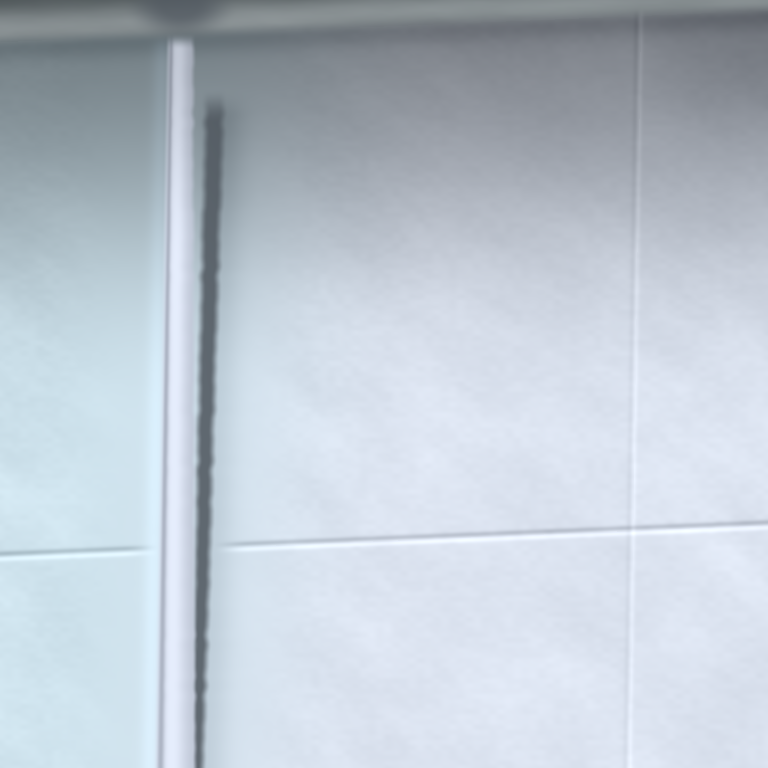
This texture is drawn by a WebGL 1 fragment shader. Its source:

```glsl
precision highp float;
// Pale brushed wall panels with fine seams, a raised vertical trim and a shaded top ledge.
uniform vec2 u_resolution;

#define PITCH vec2(0.60, 0.67)
#define SEAM_ORIGIN vec2(0.22, 0.275)
#define SEAM_SLOPE vec2(0.015, 0.041)
#define SEAM_WIDTH 0.0035
#define MOTTLE 0.075
#define COOL vec3(0.81, 0.89, 0.93)
#define PALE vec3(0.865, 0.895, 0.945)
#define LEDGE vec3(0.55, 0.58, 0.59)
#define SHADOW vec3(0.32, 0.35, 0.38)
#define TRIM vec3(0.85, 0.88, 0.94)

float hash(vec2 p) {
  p = fract(p * vec2(0.1031, 0.1130));
  p += dot(p, p.yx + 33.33);
  return fract((p.x + p.y) * p.x * 17.0);
}

float noise(vec2 p) {
  vec2 i = floor(p), f = fract(p);
  f = f * f * (3.0 - 2.0 * f);
  return mix(mix(hash(i), hash(i + vec2(1.0, 0.0)), f.x),
             mix(hash(i + vec2(0.0, 1.0)), hash(i + vec2(1.0, 1.0)), f.x), f.y);
}

float fbm(vec2 p) {
  float sum = 0.0, amp = 0.5;
  for (int i = 0; i < 5; i++) {
    sum += amp * noise(p);
    p = mat2(1.6, 1.2, -1.2, 1.6) * p + 7.3;
    amp *= 0.5;
  }
  return sum;
}

// Soft bump centred on zero
float bump(float d, float width) {
  return exp(-d * d / (width * width));
}

// Soft interval from a to b
float band(float x, float a, float b, float blur) {
  return smoothstep(a - blur, a + blur, x) * (1.0 - smoothstep(b - blur, b + blur, x));
}

// Diagonal cloudy streaks, offset per panel
float mottling(vec2 p, vec2 panel) {
  vec2 q = vec2(dot(p, vec2(0.82, -0.57)) * 8.0, dot(p, vec2(0.57, 0.82)) * 17.0);
  return fbm(q + panel * 13.0 + 20.0) - 0.48;
}

void main() {
  vec2 uv = gl_FragCoord.xy / u_resolution;
  float x = uv.x, y = uv.y;

  // Slightly skewed panel grid, with signed distance to the nearest seam
  vec2 grid = (uv - SEAM_SLOPE * uv.yx - SEAM_ORIGIN) / PITCH;
  vec2 panel = floor(grid);
  vec2 seam = (fract(grid + 0.5) - 0.5) * PITCH;

  // Panel surface, smoother beside the trim
  vec3 color = mix(COOL, PALE, smoothstep(0.05, 0.5, x - 0.12 * y));
  float rough = 1.0 - 0.9 * band(x, 0.11, 0.36, 0.06);
  color += MOTTLE * rough * mottling(uv, panel);
  color += 0.018 * rough * (noise(uv * vec2(95.0, 150.0)) - 0.5);

  // Light falls away toward the top
  float dusk = smoothstep(0.48, 1.0, y + 0.035 * (1.0 - x));
  color *= 1.0 - 0.13 * smoothstep(0.45, 0.8, y) - 0.30 * dusk * dusk;
  color -= 0.05 * smoothstep(0.8, 1.0, x) * smoothstep(0.6, 1.0, y);

  // Seams: dark upper lip and bright lower lip, faint vertical joint
  float beside = 1.0 - band(x, 0.185, 0.30, 0.025);
  float wall = 1.0 - smoothstep(0.8, 0.9, y);
  color -= 0.13 * beside * wall * bump(seam.y - 0.004, SEAM_WIDTH);
  color += 0.09 * beside * wall * bump(seam.y + 0.003, SEAM_WIDTH);
  float joint = step(0.5, x);
  color += 0.045 * joint * bump(seam.x, SEAM_WIDTH);
  color -= 0.03 * joint * bump(seam.x + 0.006, SEAM_WIDTH);

  // Ledge following the upper seam, darkest where it meets the wall
  float lip = y - 0.041 * x - SEAM_ORIGIN.y - PITCH.y;
  vec3 ledge = LEDGE + 0.07 * (fbm(uv * vec2(8.0, 35.0)) - 0.5);
  ledge -= 0.22 * smoothstep(0.015, 0.06, lip);
  color = mix(color, ledge, smoothstep(-0.008, 0.012, lip));
  color -= 0.07 * bump(lip + 0.008, 0.018);

  // Cast shadow right of the trim, with a soft outer edge
  float wobble = 0.0025 * (noise(vec2(3.0, y * 75.0)) - 0.5);
  float side = x - 0.258 - 0.026 * y + wobble;
  float under = 1.0 - smoothstep(0.84, 0.885, y);
  float dark = band(side, -0.010 - 0.003 * y, 0.006 + 0.005 * y, 0.006);
  color -= 0.08 * under * bump(side - 0.01, 0.028);
  color = mix(color, SHADOW, 0.88 * under * dark);

  // Rounded trim with a groove near its left edge
  float left = 0.203 + 0.017 * y;
  float right = 0.254 - 0.003 * y + wobble;
  float t = (x - left) / (right - left);
  vec3 trim = TRIM + 0.05 * bump(t - 0.40, 0.22) - 0.09 * smoothstep(0.5, 1.0, t);
  trim -= 0.18 * bump(t - 0.12, 0.09);
  trim *= 1.0 - 0.16 * smoothstep(0.65, 0.96, y);
  float height = 1.0 - smoothstep(0.935, 0.958, y);
  color += vec3(0.04, 0.05, 0.06) * height * bump(x - left + 0.008, 0.012);
  color = mix(color, trim, height * band(x, left, right, 0.004));

  // Dark corner above the trim
  float corner = length((uv - vec2(0.235, 0.993)) / vec2(0.065, 0.042));
  color = mix(color, SHADOW, 0.8 * (1.0 - smoothstep(0.3, 1.2, corner)));

  gl_FragColor = vec4(clamp(color, 0.0, 1.0), 1.0);
}
```
